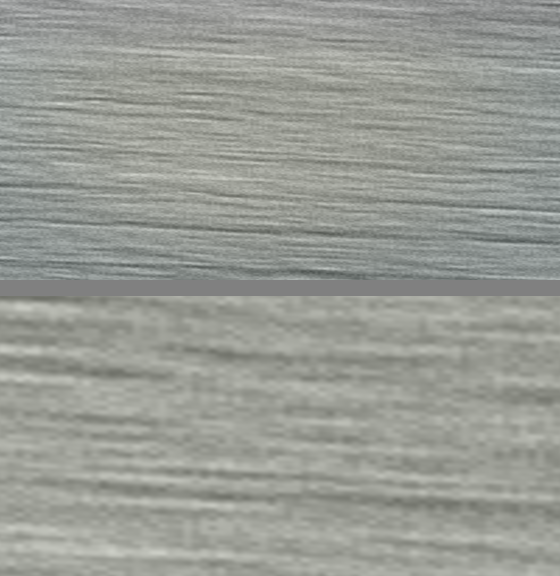
Top: the whole. Bottom: its middle third, enlarged.
This texture is drawn by a Shadertoy shader. Its source:

```glsl
#define SLOPE 0.045
#define GRAIN_AMP 0.10
#define STREAK_AMP 0.125
#define RIPPLE_AMP 0.075
#define BROAD_AMP 0.05
#define SWELL_COUNT 7
#define SWELL_GAP 0.135
#define SWELL_DARK 0.095
#define CREST_LIGHT 0.09
#define BASE_TONE 0.605

float hash(vec2 cell) {
    vec3 q = fract(vec3(cell.xyx) * 0.1031);
    q += dot(q, q.yzx + 33.33);
    return fract((q.x + q.y) * q.z);
}

// Value noise centred on zero
float noise(vec2 p) {
    vec2 cell = floor(p);
    vec2 f = fract(p);
    f = f * f * (3.0 - 2.0 * f);
    float low = mix(hash(cell), hash(cell + vec2(1, 0)), f.x);
    float high = mix(hash(cell + vec2(0, 1)), hash(cell + vec2(1, 1)), f.x);
    return mix(low, high, f.y) - 0.5;
}

float bell(float d, float width) {
    return exp(-d * d / (width * width));
}

// Wavelets: each light crest is paired with a dark trough beneath it
float wavelets(vec2 p) {
    return noise(p) - noise(p + vec2(0.15, 1.0));
}

// Fine wind streaks, from small grain up to broad bands
float ripples(vec2 p) {
    // Wavy bending keeps neighbouring streaks from running exactly parallel
    vec2 bent = p + vec2(0.0, 0.010 * noise(p * vec2(5.0, 9.0) + 51.0));
    float patches = 1.0 + 0.7 * noise(p * vec2(2.5, 9.0) + 83.0);
    float tone = GRAIN_AMP * noise(p * vec2(100.0, 180.0) + 11.0);
    tone += STREAK_AMP * patches * wavelets(bent * vec2(8.5, 98.0) + 37.0);
    tone += RIPPLE_AMP * wavelets(bent * vec2(4.0, 56.0) + 71.0);
    return tone + BROAD_AMP * noise(p * vec2(1.0, 12.0) + 5.0);
}

// Long swell lines: a soft dark trough beside a thin bright crest
float swells(vec2 p) {
    float tone = 0.0;
    for (int i = 0; i < SWELL_COUNT; i++) {
        float id = float(i);
        float level = 0.07 + SWELL_GAP * id + 0.04 * (hash(vec2(id, 7.0)) - 0.5);
        float bend = 0.02 * noise(vec2(p.x * 1.2, id * 9.3));
        float d = p.y - level - bend;
        float strength = 0.8 + 0.7 * noise(vec2(p.x * 1.5 + 4.0, id * 5.7));
        strength *= mix(1.1, 0.3, smoothstep(0.35, 0.8, level));
        float side = hash(vec2(id, 19.0)) < 0.5 ? -1.0 : 1.0;
        tone -= SWELL_DARK * strength * (bell(d, 0.009) + 0.2 * bell(d, 0.022));
        tone += CREST_LIGHT * strength * bell(d - side * 0.014, 0.006);
    }
    return tone;
}

// Pale streak that starts part way across the upper water
float glint(vec2 p) {
    float d = p.y - 0.835 - 0.015 * noise(vec2(p.x * 2.0, 3.0));
    float breaks = 0.8 + 0.6 * noise(p * vec2(9.0, 60.0));
    return 0.09 * breaks * bell(d, 0.008) * smoothstep(0.5, 0.75, p.x);
}

void mainImage(out vec4 fragColor, in vec2 fragCoord) {
    vec2 p = fragCoord / iResolution.y;

    // Shear the surface so every feature falls gently to the right
    vec2 water = vec2(p.x, p.y + SLOPE * p.x + 0.008 * noise(p * vec2(1.5, 4.0)));

    // Broad light: bright middle, dim lower edge and upper right corner
    vec2 away = (p - vec2(0.95, 0.6)) * vec2(0.9, 1.5);
    float glow = exp(-dot(away, away));
    float shade = 0.06 * (glow - 0.5);
    shade -= 0.035 * smoothstep(0.35, 0.0, p.y);
    shade -= 0.045 * smoothstep(0.8, 1.7, p.x) * smoothstep(0.72, 0.95, p.y);
    shade += 0.03 * noise(p * vec2(1.6, 3.0) + 23.0);

    float tone = BASE_TONE + shade + ripples(water) + swells(water) + glint(water);

    // Cool green-grey at the sides, warmer in the glow, mauve at the top
    vec3 cool = vec3(-0.024, 0.004, -0.002);
    vec3 warm = vec3(-0.002, 0.006, -0.026);
    vec3 mauve = vec3(0.0, 0.0, 0.002);
    vec3 tint = mix(cool, warm, smoothstep(0.25, 0.9, glow));
    tint = mix(tint, mauve, 0.7 * smoothstep(0.7, 1.0, p.y));
    fragColor = vec4(clamp(vec3(tone) + tint, 0.0, 1.0), 1.0);
}
```
